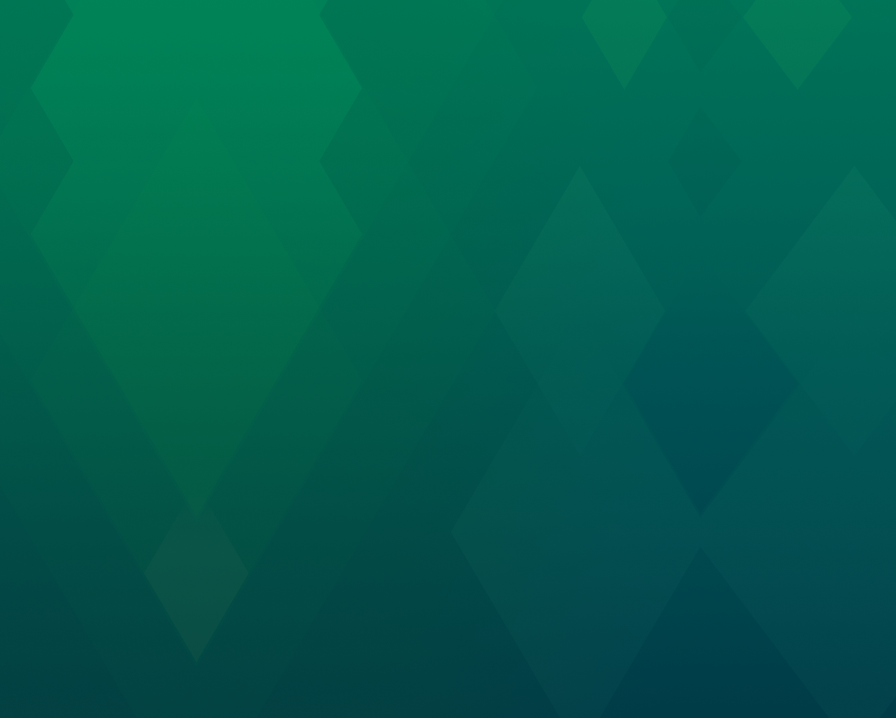
This background is drawn by a WebGL 2 fragment shader. Its source:

```glsl
#version 300 es
precision highp float;
// Translucent diamonds over a green-to-teal vertical gradient.
// A stacked chain of large diamonds fills the left; a folded, mirrored
// group of light and dark diamonds fills the right.

uniform vec2 u_resolution;
out vec4 fragColor;

// Soft-edged coverage of a diamond with the given half height
float diamond(vec2 p, vec2 center, float halfHeight) {
    vec2 d = abs(p - center);
    float edge = 1.3 / u_resolution.y;
    return 1.0 - smoothstep(-edge, edge, d.x * 1.7 + d.y - halfHeight);
}

float hash(vec2 p) {
    return fract(sin(dot(p, vec2(127.1, 311.7))) * 43758.5453);
}

void main() {
    // Height units with y running downward
    vec2 uv = gl_FragCoord.xy / u_resolution;
    vec2 p = vec2(uv.x * 1.25, 1.0 - uv.y);

    // Background: green on the left, teal on the right
    float fall = mix(p.y, smoothstep(0.0, 1.0, p.y), 0.4);
    vec3 green = mix(vec3(0.0, 0.445, 0.325), vec3(0.01, 0.252, 0.262), fall);
    vec3 teal = mix(vec3(0.0, 0.455, 0.342), vec3(0.0, 0.232, 0.280), p.y);
    teal.b += 0.018 * sin(3.14159 * p.y);
    vec3 color = mix(green, teal, smoothstep(0.5, 0.95, p.x));

    // Wide diamonds behind the left chain
    for (int i = 0; i < 2; i++) {
        float y = -0.081 + 0.203 * float(i);
        color += vec3(0.0, 0.009, 0.001) * diamond(p, vec2(0.274, y), 0.808);
    }
    color += vec3(0.0, 0.009, 0.0) * diamond(p, vec2(0.274, 0.433), 0.709);

    // Left chain: the upper diamonds merge into one zigzag outline
    float chain = 0.0;
    for (int i = 0; i < 3; i++) {
        chain = max(chain, diamond(p, vec2(0.274, -0.081 + 0.2036 * float(i)), 0.393));
    }
    color += mix(vec3(0.0, 0.040, 0.012), vec3(0.004, 0.014, -0.006), smoothstep(0.0, 0.6, p.y)) * chain;
    color += vec3(0.002, 0.009, -0.004) * diamond(p, vec2(0.274, 0.530), 0.393);
    color += vec3(0.028, 0.012, 0.008) * smoothstep(0.66, 0.78, p.y)
           * diamond(p, vec2(0.274, 0.798), 0.124);

    // Right group: fold about its axis, the far side is wider
    float side = p.x - 0.977;
    vec2 q = vec2(side > 0.0 ? side / 1.28 : -side, p.y);
    float fade = 1.0 - smoothstep(0.23, 0.66, p.y);
    color += vec3(0.016, 0.030, -0.002) * diamond(q, vec2(0.106, 0.024), 0.101);
    color += mix(vec3(0.002, 0.007, 0.005), vec3(0.015, 0.024, 0.011), fade)
           * diamond(q, vec2(0.168, 0.433), 0.202);
    color += vec3(0.010, 0.019, 0.011) * smoothstep(0.42, 0.74, p.y)
           * diamond(q, vec2(0.168, 0.741), 0.306);

    // Dark diamonds on the axis
    for (int i = 0; i < 2; i++) {
        float y = 0.024 + 0.201 * float(i);
        color -= vec3(0.0, 0.014, 0.007) * diamond(q, vec2(0.0, y), 0.077);
    }
    color -= vec3(0.0, 0.014, -0.002) * smoothstep(0.35, 0.50, p.y)
           * diamond(q, vec2(0.0, 0.534), 0.181);

    // Faint dither against banding
    color += (hash(gl_FragCoord.xy) - 0.5) / 255.0;
    fragColor = vec4(clamp(color, 0.0, 1.0), 1.0);
}
```
